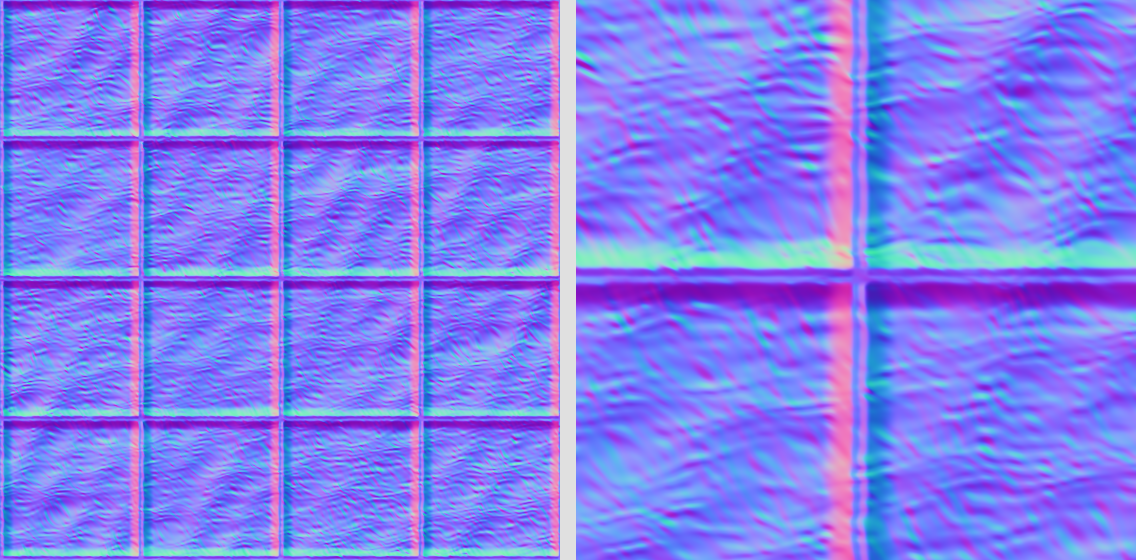
Left: the whole. Right: its middle third, enlarged.
Reproduce this texture map procedurally as a Shadertoy shader.

```glsl
// Tangent-space normal map of a 4 by 4 grid of raised, rough stone tiles.
// Bevel slopes come from a separable height profile; the rough faces sum
// sines with whole-number wave vectors, so every layer wraps at the borders.

const float TAU = 6.28318;
const float TILES = 4.0;
const vec2 GROUT_SHIFT = vec2(0.008, 0.010);   // grout centre, in tiles

vec3 hash3(float n) {
    return fract(sin((n + 1.0) * vec3(12.9898, 78.233, 39.425)) * 43758.5);
}

// Slope of a wrapping random surface, about 1 in RMS length.
// band: lowest and highest frequency; heading, spread: wave angles.
vec2 roughSlope(vec2 uv, int count, vec2 band, float heading, float spread, float seed) {
    vec2 slope = vec2(0.0);
    for (int i = 0; i < count; i++) {
        vec3 h = hash3(float(i) + seed);
        float angle = heading + spread * (2.0 * h.x - 1.0);
        float freq = mix(band.x, band.y, h.y);
        vec2 k = round(freq * vec2(cos(angle), sin(angle)));
        slope += k / freq * cos(TAU * (dot(k, uv) + h.z));
    }
    return slope * sqrt(2.0 / float(count));
}

// Steepness of the bevel at a distance d from the grout centre.
vec2 bevelSlope(vec2 d) {
    return smoothstep(0.012, 0.029, d) * (1.0 - smoothstep(0.034, 0.095, d));
}

// 0 in the grout, 1 on the tile.
vec2 tileMask(vec2 d) {
    return smoothstep(0.010, 0.028, d);
}

// Low rounded ridge along the middle of the grout.
vec2 groutRidge(vec2 g, float width) {
    vec2 t = g / width;
    return -t * exp(-t * t);
}

void mainImage(out vec4 fragColor, in vec2 fragCoord) {
    vec2 uv = fragCoord / iResolution.xy;

    // Rough layers: broad swells, mid lumps and fine slanted grain
    vec2 swell = roughSlope(uv, 12, vec2(5.0, 17.0), 2.1, 0.9, 3.0);
    vec2 lumps = roughSlope(uv + 0.003 * swell, 16, vec2(20.0, 50.0), 1.4, 0.9, 41.0);
    vec2 grain = roughSlope(uv + 0.004 * swell + 0.0008 * lumps, 40,
                            vec2(52.0, 145.0), 1.2, 0.75, 97.0);
    grain *= 0.62 + 0.38 * length(grain);          // sharpen the crests
    grain *= 0.85 + 0.18 * swell.x + 0.12 * lumps.y;

    // Grid: signed distance to the nearest grout line, slightly worn
    vec2 p = uv * TILES - GROUT_SHIFT;
    vec2 tile = mod(floor(p), TILES);
    vec3 vary = hash3(tile.x + TILES * tile.y + 200.0);
    vec2 g = fract(p + 0.5) - 0.5;
    g += 0.0016 * lumps.yx + 0.0012 * grain.yx;
    vec2 d = abs(g);
    vec2 mask = tileMask(d);
    float face = mask.x * mask.y;

    // Bevels, stronger on the right and top edges
    vec2 strength = mix(vec2(1.75, 1.85), vec2(1.15, 1.35), step(0.0, g));
    vec2 slope = sign(g) * bevelSlope(d) * mask.yx * strength;

    // Grout: small ridge and a lean toward violet
    vec2 inGrout = (1.0 - mask) * mask.yx;
    slope += inGrout * (0.8 * groutRidge(g, 0.010) + vec2(-0.18, -0.38));
    slope += (1.0 - mask.x) * (1.0 - mask.y) * vec2(-0.15, -0.25);

    // Face relief, with a little tilt and roughness per tile
    vec2 relief = 0.16 * swell + 0.15 * lumps + 0.29 * mix(0.85, 1.15, vary.z) * grain;
    relief += 0.05 * (vary.xy - 0.5);
    slope += relief * mix(0.45, 1.0, face);

    // Encode the normal, green pointing down
    vec3 normal = normalize(vec3(-slope.x, slope.y, 1.0));
    fragColor = vec4(0.5 + 0.5 * normal, 1.0);
}
```
